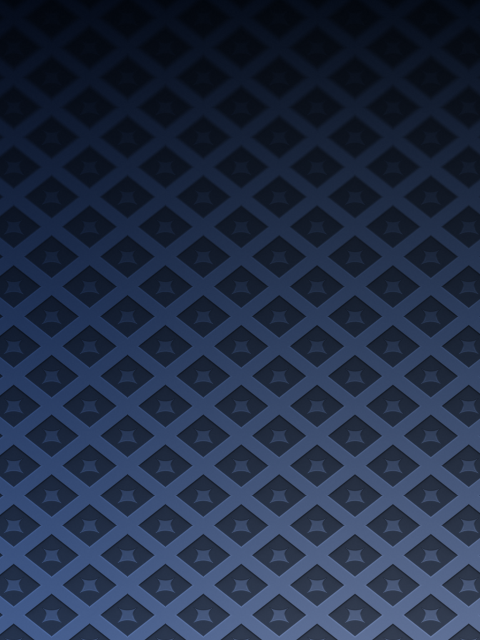
Reproduce this pattern procedurally as a WebGL 2 fragment shader.

```glsl
#version 300 es
precision highp float;
// Diagonal lattice over a navy gradient, with a recessed diamond in each opening
// and a concave four-pointed stud in its centre. A folded rhombic grid gives the
// cells; edges soften and fade toward the top. Lengths are in canvas heights.
uniform vec2 u_resolution;
out vec4 outColor;

const vec2 PERIOD = vec2(0.1185, 0.0933);     // spacing of aligned diamonds
const vec2 FIRST_CENTRE = vec2(0.0807, 0.0391);
const float DIAMOND_SIZE = 0.356;             // 0.5 would close the lattice bars
const vec2 STUD_TIP = vec2(0.0141, 0.0111);   // corner of the stud
const vec2 STUD_WAIST = vec2(0.61, 0.70);     // side inset relative to the corner
const float RIM_WIDTH = 0.0011;
const float TOP_BLUR = 0.0055;
const float GRAIN = 0.006;
const vec3 BAR_BOTTOM = vec3(0.345, 0.420, 0.575);
const vec3 BAR_MIDDLE = vec3(0.165, 0.230, 0.355);
const vec3 BAR_TOP = vec3(0.022, 0.048, 0.098);
const vec3 LEFT_TINT = vec3(0.78, 0.87, 0.96);
const vec3 RIGHT_TINT = vec3(1.08, 1.05, 1.02);
const vec3 RECESS_TINT = vec3(0.55, 0.55, 0.54);

float hash(vec2 p) {
  vec3 q = fract(vec3(p.xyx) * 0.1031);
  q += dot(q, q.yzx + 33.33);
  return fract((q.x + q.y) * q.z);
}

// Offset from the nearest diamond centre, in periods
vec2 rhombicCell(vec2 p) {
  vec2 a = fract(p + 0.5) - 0.5;
  vec2 b = fract(p) - 0.5;
  return abs(a.x) + abs(a.y) < 0.5 ? a : b;
}

// Approximate signed distance to a rectangle with concave sides
float studDistance(vec2 p) {
  vec2 v = abs(p) / STUD_TIP;
  vec2 side = v - mix(STUD_WAIST, vec2(1.0), v.yx * v.yx);
  float d = max(max(side.x, side.y), max(v.x, v.y) - 1.0);
  return d * STUD_TIP.y;
}

float fill(float d, float soft) {
  return 1.0 - smoothstep(-soft, soft, d);
}

float rim(float d, float width) {
  return exp(-d * d / (width * width));
}

vec3 barColour(vec2 uv) {
  vec3 c = uv.y < 0.5 ? mix(BAR_BOTTOM, BAR_MIDDLE, uv.y * 2.0)
                      : mix(BAR_MIDDLE, BAR_TOP, uv.y * 2.0 - 1.0);
  return c * mix(LEFT_TINT, RIGHT_TINT, smoothstep(0.0, 0.75, uv.x));
}

void main() {
  vec2 uv = gl_FragCoord.xy / u_resolution;
  vec2 p = gl_FragCoord.xy / u_resolution.y;
  float pixel = 1.0 / u_resolution.y;

  // Softness grows with height
  float haze = smoothstep(0.5, 1.0, uv.y);
  float soft = 0.75 * pixel + TOP_BLUR * haze;
  float rimWidth = max(RIM_WIDTH, 0.6 * pixel);
  float crisp = 1.0 - smoothstep(0.45, 0.85, uv.y);

  // Shapes
  vec2 cell = rhombicCell((p - FIRST_CENTRE) / PERIOD);
  float diamond = (abs(cell.x) + abs(cell.y) - DIAMOND_SIZE) / length(1.0 / PERIOD);
  float stud = studDistance(cell * PERIOD);
  float upper = smoothstep(-0.04, 0.04, cell.y);

  // Bars and recess, shaded under the upper edges
  vec3 bar = barColour(uv);
  vec3 recess = bar * RECESS_TINT;
  recess *= 1.0 - 0.14 * upper * exp(min(diamond, 0.0) / 0.005);
  vec3 colour = mix(bar, recess, fill(diamond, soft));

  // Engraved rims: dark above, faintly lit below
  colour *= 1.0 - 0.28 * crisp * upper * rim(diamond + rimWidth, rimWidth);
  colour += bar * 0.13 * crisp * (1.0 - upper) * rim(diamond - rimWidth, rimWidth);

  // Stud and its bevel
  float studMix = mix(0.72, 0.28, uv.y);
  vec3 studColour = mix(recess, bar, studMix);
  colour = mix(colour, studColour, fill(stud, 0.75 * pixel + 0.3 * TOP_BLUR * haze));
  float studRim = rim(stud, rimWidth) * (0.3 + 0.7 * crisp);
  colour *= 1.0 - 0.20 * upper * studRim;
  colour += bar * 0.16 * (1.0 - upper) * studRim;

  // Fine grain
  colour += GRAIN * (hash(floor(p * 512.0)) - 0.5);
  outColor = vec4(clamp(colour, 0.0, 1.0), 1.0);
}
```
